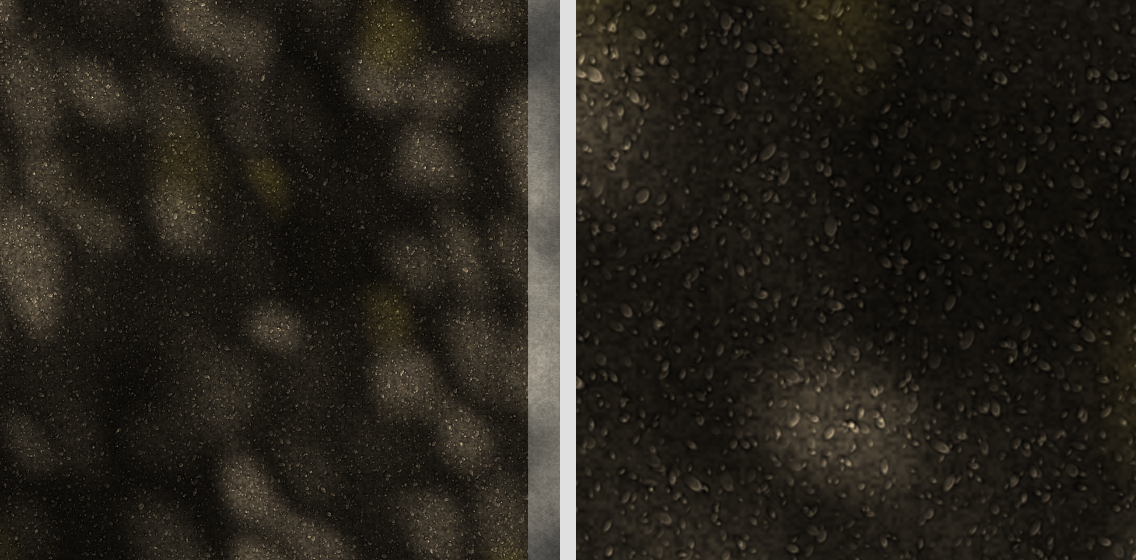
Left, the full canvas; right, a detail of the centre.
Give the GLSL for this texture, as a three.js fragment shader.

```glsl
// Wet dark glass: soft slanting blobs of light lie out of focus behind fine droplets.
// Blobs and drops are hashed ellipses in grid cells, with grain laid over them;
// a dry, paler strip of glass runs down the right side.
varying vec2 vUv;

const vec3 SHADOW = vec3(0.050, 0.043, 0.032);
const vec3 WARM_GLOW = vec3(0.222, 0.197, 0.158);
const vec3 OLIVE_GLOW = vec3(0.120, 0.105, 0.025);
const vec3 DROP_TINT = vec3(0.47, 0.42, 0.34);
const vec3 STRIP_DARK = vec3(0.190, 0.190, 0.188);
const vec3 STRIP_PALE = vec3(0.590, 0.565, 0.515);
const float STRIP_EDGE = 0.943;
const float BLOB_CELL = 0.125;
const float BLOB_TILT = -0.50;
const float OLIVE_SHARE = 0.08;
const int DROP_LAYERS = 7;
const float DROP_CELL = 0.029;
const float DROP_SHRINK = 0.84;
const float DROP_SHARE = 0.56;
const float DROP_SOFTNESS = 0.0010;
const float GRAIN = 0.40;

float hash(vec2 p) {
  return fract(sin(dot(p, vec2(127.1, 311.7))) * 43758.5453);
}

vec2 hash2(vec2 p) {
  return vec2(hash(p), hash(p + 57.3));
}

float noise(vec2 p) {
  vec2 i = floor(p);
  vec2 f = fract(p);
  f = f * f * (3.0 - 2.0 * f);
  float low = mix(hash(i), hash(i + vec2(1.0, 0.0)), f.x);
  float high = mix(hash(i + vec2(0.0, 1.0)), hash(i + 1.0), f.x);
  return mix(low, high, f.y);
}

vec2 rotate(vec2 p, float angle) {
  float c = cos(angle);
  float s = sin(angle);
  return vec2(c * p.x - s * p.y, s * p.x + c * p.y);
}

// Blurred lights: x is the warm amount, y the olive amount.
vec2 blobLight(vec2 p) {
  p += 0.05 * (vec2(noise(p * 9.0), noise(p * 9.0 + 31.0)) - 0.5);
  vec2 home = floor(p / BLOB_CELL);
  vec2 light = vec2(0.0);
  for (int y = -1; y <= 1; y++) {
    for (int x = -1; x <= 1; x++) {
      vec2 cell = home + vec2(float(x), float(y));
      vec2 center = (cell + 0.15 + 0.7 * hash2(cell + 3.0)) * BLOB_CELL;
      vec2 shape = hash2(cell + 19.0);
      vec2 q = rotate(p - center, BLOB_TILT + 0.7 * (shape.x - 0.5));
      q.y /= 1.3 + 0.4 * shape.y;
      float radius = mix(0.046, 0.066, shape.x);
      float glow = 1.0 - smoothstep(0.2, 1.35, length(q) / radius);
      glow *= pow(hash(cell + 41.0), 1.05);
      float olive = step(hash(cell + 73.0), OLIVE_SHARE);
      light += glow * vec2(1.0 - 0.75 * olive, olive) * (1.0 - light);
    }
  }
  float patches = smoothstep(0.1, 0.6, noise(p * 3.6 + 8.0));
  return light * mix(0.55, 1.05, patches) + vec2(0.04 + 0.15 * patches, 0.0);
}

// Relief of the droplets: pale bodies with a bright rim on the lit side.
float droplets(vec2 p) {
  float relief = 0.0;
  float size = DROP_CELL;
  for (int i = 0; i < DROP_LAYERS; i++) {
    float layer = float(i);
    float turn = 0.4 + layer * 1.3;
    vec2 grid = rotate(p, turn) / size;
    vec2 cell = floor(grid) + layer * 17.0;
    vec2 shape = hash2(cell + 5.0);
    vec2 q = (fract(grid) - 0.5 - 0.6 * (hash2(cell) - 0.5)) * size;
    q = rotate(q, -turn);
    float radius = size * mix(0.060, 0.125, shape.x * shape.x);
    vec2 local = rotate(q, -0.3 + 2.4 * (shape.y - 0.5));
    local.y /= 1.25 + 0.8 * hash(cell + 11.0);
    float edge = length(local) - radius;
    float body = 1.0 - smoothstep(-DROP_SOFTNESS, DROP_SOFTNESS, edge);
    float rim = 1.0 - smoothstep(0.0, DROP_SOFTNESS, abs(edge + 0.4 * DROP_SOFTNESS));
    float outline = 1.0 - smoothstep(0.0, DROP_SOFTNESS, abs(edge - 1.3 * DROP_SOFTNESS));
    float facing = dot(q / radius, vec2(0.6, -0.5));
    float lit = body * (0.30 + 0.18 * facing) + 0.34 * rim * smoothstep(-0.4, 0.7, facing);
    float strength = mix(0.3, 1.25, hash(cell + 29.0));
    float present = step(hash(cell + 37.0), DROP_SHARE - 0.03 * layer);
    relief += present * strength * (lit - 0.09 * outline);
    size *= DROP_SHRINK;
  }
  return relief;
}

void main() {
  vec2 light = blobLight(vUv);
  float grain = 0.6 * noise(vUv * 400.0) + 0.4 * noise(vUv * 210.0 + 7.0) - 0.5;
  float creases = abs(2.0 * noise(vUv * 170.0 + 13.0) - 1.0) - 0.35;

  // Wet glass
  vec3 wet = SHADOW + WARM_GLOW * light.x + OLIVE_GLOW * light.y;
  wet *= 1.0 + GRAIN * (2.0 * grain - 0.5 * creases);
  float dropLight = 0.42 + 0.60 * (light.x + 0.5 * light.y);
  wet += DROP_TINT * droplets(vUv) * dropLight;

  // Dry strip, with broad lights and a faint mottle
  float broad = smoothstep(0.25, 0.8, noise(vec2(vUv.x * 4.0 - 2.0 * vUv.y, vUv.y * 6.5) + 4.0));
  float stripLight = clamp(0.60 * broad + 0.45 * light.x, 0.0, 1.0);
  vec3 strip = mix(STRIP_DARK, STRIP_PALE, stripLight);
  strip *= 1.0 + 0.3 * grain + 0.12 * (noise(vUv * 70.0) - 0.5);

  float inStrip = smoothstep(STRIP_EDGE - 0.001, STRIP_EDGE + 0.001, vUv.x);
  gl_FragColor = vec4(clamp(mix(wet, strip, inStrip), 0.0, 1.0), 1.0);
}
```
